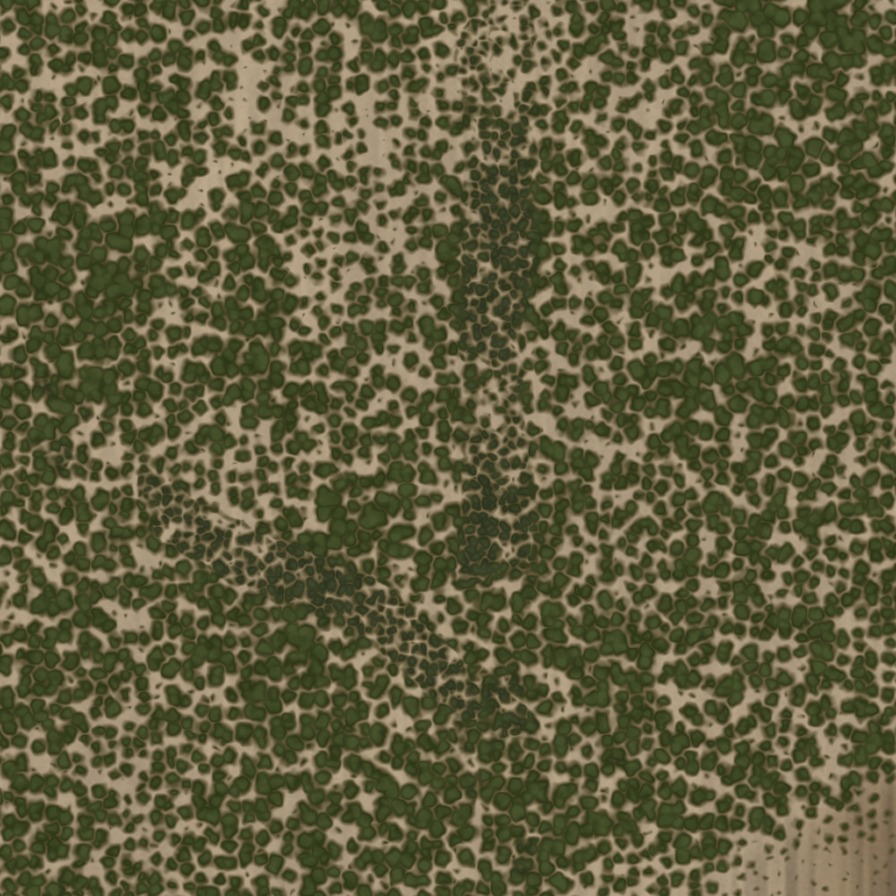
A Shadertoy shader for this texture:

```glsl
// Aerial view of sandy farmland dotted with soft green shrubs in vertical rows.

const vec3 LEAF_DARK  = vec3(0.18, 0.215, 0.09);
const vec3 LEAF_LIGHT = vec3(0.28, 0.325, 0.175);
const vec3 LEAF_TRACK = vec3(0.20, 0.225, 0.145);
const vec3 SOIL_SHADE = vec3(0.33, 0.30, 0.18);
const vec3 SAND       = vec3(0.68, 0.61, 0.505);
const float ROWS = 60.0;
const float FINE_ROWS = 88.0;

float hash(vec2 p) {
    vec3 q = fract(vec3(p.xyx) * 0.1031);
    q += dot(q, q.yzx + 33.33);
    return fract((q.x + q.y) * q.z);
}

float noise(vec2 p) {
    vec2 i = floor(p), f = fract(p);
    f = f * f * (3.0 - 2.0 * f);
    float low = mix(hash(i), hash(i + vec2(1, 0)), f.x);
    float high = mix(hash(i + vec2(0, 1)), hash(i + vec2(1, 1)), f.x);
    return mix(low, high, f.y);
}

float fbm(vec2 p) {
    float sum = 0.0, weight = 0.5;
    for (int i = 0; i < 4; i++) {
        sum += weight * noise(p);
        p = p * 2.1 + 17.3;
        weight *= 0.5;
    }
    return sum / 0.9375;
}

// Smoothly joined distance to jittered shrubs; each column is shifted along y.
float shrubField(vec2 p, float radius, float seed) {
    const float SHARPNESS = 12.0;
    float sum = exp(-SHARPNESS * 0.6);
    for (int i = -1; i <= 1; i++) {
        float column = floor(p.x) + float(i);
        float y = p.y + hash(vec2(column, seed));
        for (int j = -1; j <= 1; j++) {
            vec2 cell = vec2(column, floor(y) + float(j));
            vec2 jitter = vec2(hash(cell + seed), hash(cell + seed + 41.7)) - 0.5;
            vec2 center = cell + 0.5 + jitter * vec2(0.55, 0.8);
            float size = hash(cell + seed + 83.1);
            float r = radius + 0.24 * (size - 0.5) - 0.28 * step(size, 0.12);
            sum += exp(-SHARPNESS * (length(vec2(p.x, y) - center) - r));
        }
    }
    return -log(sum) / SHARPNESS;
}

// Soft band around a signed offset from a path.
float band(float offset, float width) {
    return 1.0 - smoothstep(width * 0.3, width, abs(offset));
}

// Dark tracks: one wandering down the middle, one crossing from the left.
float trackMask(vec2 uv) {
    float wander = 0.07 * (fbm(uv * 5.0 + 3.0) - 0.5);
    float vertical = band(uv.x - 0.555 - wander, 0.065);
    float diagonal = band(uv.y - 0.56 + 0.62 * uv.x - wander, 0.055);
    diagonal *= 1.0 - smoothstep(0.55, 0.68, uv.x);
    return max(vertical, diagonal) * smoothstep(0.25, 0.5, fbm(uv * 9.0 + 8.0));
}

// Vertical plough lines, broken up along their length.
float furrows(vec2 uv) {
    float lines = noise(vec2(uv.x * 150.0, uv.y * 7.0));
    float broad = noise(vec2(uv.x * 48.0 + 9.0, uv.y * 3.0));
    return lines * 0.6 + broad * 0.4 - 0.5;
}

void mainImage(out vec4 fragColor, in vec2 fragCoord) {
    vec2 uv = fragCoord / iResolution.y;

    // Large-scale layout
    float track = trackMask(uv);
    float bare = smoothstep(-0.03, 0.08, uv.x - 1.6 * uv.y - 0.75
               + 0.12 * (fbm(uv * 14.0) - 0.5));
    float patches = fbm(uv * 7.0 + 5.0) - 0.5;
    float streaks = noise(vec2(uv.x * 34.0, uv.y * 3.0)) - 0.5;
    float radius = 0.43 + 0.42 * patches + 0.13 * streaks - 0.34 * bare;

    // Shrubs with ragged outlines
    vec2 warp = vec2(noise(uv * 125.0), noise(uv * 125.0 + 57.0)) - 0.5;
    vec2 ragged = uv + warp * 0.0055;
    float coarse = shrubField(ragged * ROWS, radius, 11.0);
    float fine = shrubField(ragged * FINE_ROWS, radius + 0.02, 29.0) * ROWS / FINE_ROWS;
    float d = mix(coarse, fine, smoothstep(0.3, 0.7, track));

    // Sand with furrows and fine grain
    float furrow = furrows(uv);
    float grain = noise(uv * 260.0) - 0.5;
    float tone = 1.0 + 0.12 * (fbm(uv * 4.0 + 21.0) - 0.5)
               + furrow * mix(0.13, 0.4, bare) + 0.05 * grain;
    vec3 sand = SAND * tone;
    sand = mix(sand, sand * vec3(0.78, 0.74, 0.69), bare * smoothstep(0.8, 1.0, uv.x));

    // Foliage: dark rims around lighter crowns, cooler along the tracks
    float crown = smoothstep(0.06, 0.38, -d) * 0.65
                + 0.75 * (noise(uv * 115.0 + 31.0) - 0.3);
    vec3 leaf = mix(LEAF_DARK, LEAF_LIGHT, clamp(crown, 0.0, 1.0));
    leaf = mix(leaf, LEAF_TRACK * (0.88 + 0.3 * crown), track * 0.75);

    // Soft edge from leaf through shaded soil to sand
    vec3 color = mix(leaf, SOIL_SHADE, smoothstep(-0.15, 0.03, d));
    color = mix(color, sand, smoothstep(-0.06, 0.27, d));
    fragColor = vec4(color, 1.0);
}
```
